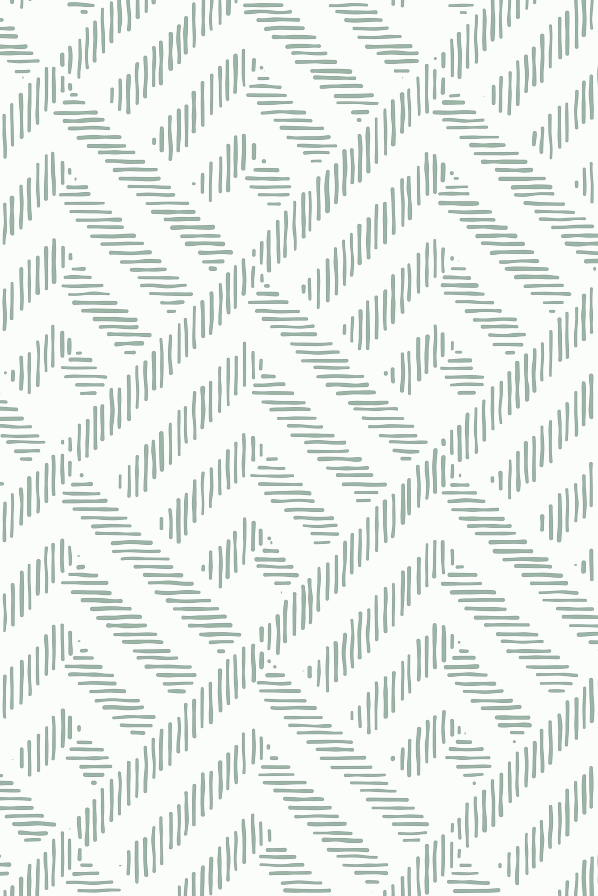
Write a WebGL 2 fragment shader that draws this pattern.

```glsl
#version 300 es
precision highp float;

uniform vec2 u_resolution;
out vec4 fragColor;

// Lengths are in units of 1/768 of the canvas height
const float CANVAS_HEIGHT = 768.0;
const vec2 REPEAT = vec2(325.0, 329.0);
const vec2 NODE = vec2(208.0, 239.0);
const float SKEW = 0.016;
const float BAND_STEP = 74.0;
const float BAND_WIDTH = 43.0;
const float STROKE_PITCH = 7.1;

const vec3 PAPER = vec3(0.985, 0.992, 0.983);
const vec3 SAGE = vec3(0.605, 0.71, 0.65);
const vec3 GREY_RIM = vec3(0.565, 0.63, 0.598);

float hash(vec2 p) {
    vec3 h = fract(p.xyx * vec3(0.1031, 0.1030, 0.0973));
    h += dot(h, h.yzx + 33.33);
    return fract((h.x + h.y) * h.z);
}

float noise(float x, float seed) {
    float i = floor(x);
    float f = fract(x);
    f = f * f * (3.0 - 2.0 * f);
    return mix(hash(vec2(i, seed)), hash(vec2(i + 1.0, seed)), f);
}

// Diagonal coordinates: x crosses the rising bands, y the falling ones
vec2 diagonals(vec2 p) {
    vec2 d = p - NODE;
    d.x -= SKEW * d.y;
    d /= REPEAT;
    return vec2(d.x + d.y, d.y - d.x) * REPEAT.y + 0.5 * BAND_WIDTH;
}

// Depth inside the nested arms, negative outside them
float armDepth(float across, float along, float lead, vec2 ends, vec2 trim) {
    float k = floor(across / BAND_STEP);
    float w = across - k * BAND_STEP;
    float sides = min(w - trim.x, BAND_WIDTH - trim.y - w);
    float stop = k < 0.5 ? ends.x : ends.y;
    float tips = min(along - k * BAND_STEP - lead, stop - along);
    return k > 3.5 ? -BAND_STEP : min(sides, tips);
}

// Rounded hand-drawn strokes, upright in rising arms and level in falling ones
float strokeDistance(vec2 p, bool rising) {
    vec2 slotRun = rising ? p.xy : p.yx;
    float index = floor(slotRun.x / STROKE_PITCH);
    float family = rising ? 11.0 : 47.0;
    float jitter = (hash(vec2(index, family)) - 0.5) * 1.4;
    float center = (index + 0.5) * STROKE_PITCH + jitter;

    vec2 d = diagonals(rising ? vec2(center, slotRun.y) : vec2(slotRun.y, center));
    vec2 q = mod(d, REPEAT.y);
    float across = rising ? q.x : q.y;
    float along = rising ? q.y : q.x;
    float tile = floor((rising ? d.x : d.y) / REPEAT.y);
    float band = tile * 5.0 + floor(across / BAND_STEP);

    // Each stroke has its own length, weight and wavering line
    vec2 id = vec2(index + family * 3.0, band + 60.0);
    vec2 trim = vec2(hash(id), hash(id + 17.3)) * 6.5;
    float lead = rising ? 1.0 : BAND_WIDTH + 3.0;
    vec2 ends = rising ? vec2(322.0, 311.0) : vec2(320.0);
    float depth = armDepth(across, along, lead, ends, trim);

    float seed = index * 1.7 + band * 5.3 + family;
    float waver = (noise(slotRun.y / 16.0, seed) - 0.5) * 1.3;
    float radius = mix(1.2, 1.75, hash(id + 5.9));
    radius *= mix(0.82, 1.2, noise(slotRun.y / 9.0, seed + 3.1));
    float offset = slotRun.x - center - waver;
    return length(vec2(max(radius - depth, 0.0), offset)) - radius;
}

vec3 inkColor(float d) {
    return mix(SAGE, GREY_RIM, smoothstep(-1.1, -0.1, d));
}

void main() {
    float pixel = CANVAS_HEIGHT / u_resolution.y;
    vec2 p = gl_FragCoord.xy * pixel;
    p.y = CANVAS_HEIGHT - p.y;

    float d = min(strokeDistance(p, true), strokeDistance(p, false));
    float cover = 1.0 - smoothstep(-0.6 * pixel, 0.6 * pixel, d);
    fragColor = vec4(mix(PAPER, inkColor(d), cover), 1.0);
}
```
